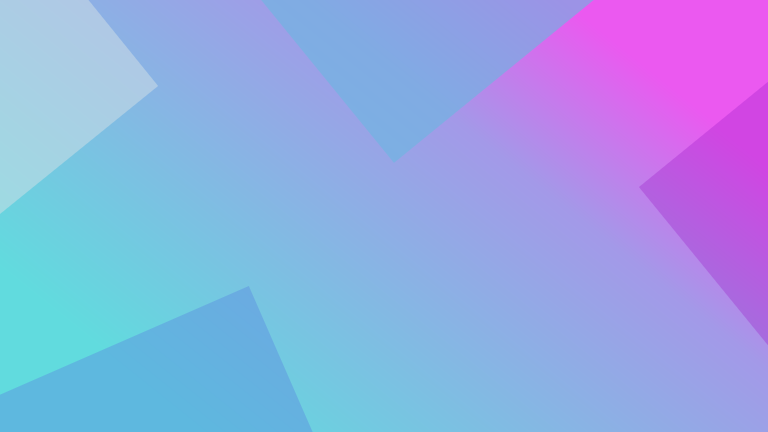
A Shadertoy shader for this background:

```glsl
#define CYAN    vec3(0.38, 0.86, 0.87)
#define VIOLET  vec3(0.64, 0.60, 0.91)
#define MAGENTA vec3(0.92, 0.35, 0.94)
#define MIST    vec4(0.83, 0.88, 0.90, 0.50)
#define SKY     vec4(0.42, 0.715, 0.88, 0.62)
#define PLUM    vec4(0.59, 0.08, 0.77, 0.30)
#define AZURE   vec4(0.356, 0.55, 0.88, 0.45)
#define SLANT   vec2(0.8, 1.0)
#define STOPS   vec3(0.375, 1.567, 2.04)

// Three-stop diagonal gradient, flat beyond both ends
vec3 diagonalGradient(vec2 p) {
    float s = dot(p, SLANT);
    float lower = clamp((s - STOPS.x) / (STOPS.y - STOPS.x), 0.0, 1.0);
    float upper = clamp((s - STOPS.y) / (STOPS.z - STOPS.y), 0.0, 1.0);
    return mix(mix(CYAN, VIOLET, lower), MAGENTA, upper);
}

// Signed distance to the sides of a right-angled corner opening along a heading
float cornerDistance(vec2 p, vec2 tip, float headingDegrees) {
    float a = radians(headingDegrees);
    vec2 axis = vec2(cos(a), sin(a));
    vec2 d = p - tip;
    float along = dot(d, axis);
    float across = abs(axis.x * d.y - axis.y * d.x);
    return (across - along) * 0.70711;
}

// Translucent sheet with an antialiased edge; tint.a is its opacity
vec3 layPanel(vec3 base, vec4 tint, float dist) {
    float coverage = clamp(0.5 - dist * iResolution.y, 0.0, 1.0);
    return mix(base, tint.rgb, tint.a * coverage);
}

void mainImage(out vec4 fragColor, in vec2 fragCoord) {
    vec2 p = fragCoord / iResolution.y;
    vec3 color = diagonalGradient(p);

    // Panels entering from the left, top, right and bottom
    color = layPanel(color, MIST,  cornerDistance(p, vec2(0.366, 0.801), 174.0));
    color = layPanel(color, SKY,   cornerDistance(p, vec2(0.912, 0.623), 84.2));
    color = layPanel(color, PLUM,  cornerDistance(p, vec2(1.479, 0.567), -5.8));
    color = layPanel(color, AZURE, cornerDistance(p, vec2(0.576, 0.338), 248.6));

    fragColor = vec4(color, 1.0);
}
```
